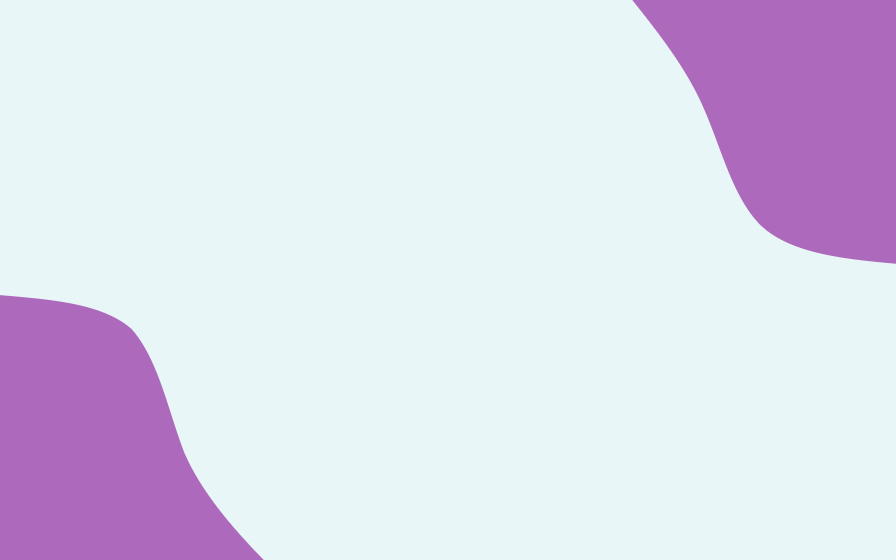
Give the GLSL for this background, as a WebGL 1 fragment shader.

```glsl
precision highp float;
// Pale aqua background with two wavy purple corners, lower left and upper right.

uniform vec2 u_resolution;

const vec3 PALE_AQUA = vec3(0.910, 0.966, 0.973);
const vec3 PURPLE = vec3(0.680, 0.416, 0.738);
const float ASPECT = 1.6;       // canvas spans ASPECT x 1 units
const int SOLVE_STEPS = 18;

// Knots (K) and handles (H) of the lower left edge, from left to right.
const vec2 LEFT_K0 = vec2(0.000, 0.473);
const vec2 LEFT_H0 = vec2(0.094, 0.465);
const vec2 LEFT_H1 = vec2(0.183, 0.458);
const vec2 LEFT_K1 = vec2(0.235, 0.4125);
const vec2 LEFT_H2 = vec2(0.283, 0.358);
const vec2 LEFT_H3 = vec2(0.300, 0.267);
const vec2 LEFT_K2 = vec2(0.329, 0.192);
const vec2 LEFT_H4 = vec2(0.358, 0.125);
const vec2 LEFT_H5 = vec2(0.410, 0.0625);
const vec2 LEFT_K3 = vec2(0.471, 0.000);

// Knots and handles of the upper right edge, from left to right.
const vec2 RIGHT_K0 = vec2(1.129, 1.000);
const vec2 RIGHT_H0 = vec2(1.179, 0.9375);
const vec2 RIGHT_H1 = vec2(1.227, 0.875);
const vec2 RIGHT_K1 = vec2(1.256, 0.808);
const vec2 RIGHT_H2 = vec2(1.2875, 0.7375);
const vec2 RIGHT_H3 = vec2(1.308, 0.648);
const vec2 RIGHT_K2 = vec2(1.358, 0.598);
const vec2 RIGHT_H4 = vec2(1.410, 0.548);
const vec2 RIGHT_H5 = vec2(1.504, 0.5375);
const vec2 RIGHT_K3 = vec2(1.600, 0.529);

// Position along the falling diagonal, on which every edge is monotonic.
float diagonal(vec2 p) {
  return p.x - p.y;
}

vec2 bezier(vec2 a, vec2 b, vec2 c, vec2 d, float t) {
  float s = 1.0 - t;
  return s * s * s * a + 3.0 * s * t * (s * b + t * c) + t * t * t * d;
}

vec2 bezierTangent(vec2 a, vec2 b, vec2 c, vec2 d, float t) {
  float s = 1.0 - t;
  return normalize(s * s * (b - a) + 2.0 * s * t * (c - b) + t * t * (d - c));
}

// Approximate signed distance to a cubic, positive on its upper right side.
float curveSide(vec2 p, vec2 a, vec2 b, vec2 c, vec2 d) {
  float low = 0.0;
  float high = 1.0;
  for (int i = 0; i < SOLVE_STEPS; i++) {
    float middle = 0.5 * (low + high);
    if (diagonal(bezier(a, b, c, d, middle)) < diagonal(p)) low = middle;
    else high = middle;
  }
  float t = 0.5 * (low + high);
  vec2 tangent = bezierTangent(a, b, c, d, t);
  return dot(p - bezier(a, b, c, d, t), vec2(-tangent.y, tangent.x));
}

float leftEdge(vec2 p) {
  float along = diagonal(p);
  if (along < diagonal(LEFT_K1)) return curveSide(p, LEFT_K0, LEFT_H0, LEFT_H1, LEFT_K1);
  if (along < diagonal(LEFT_K2)) return curveSide(p, LEFT_K1, LEFT_H2, LEFT_H3, LEFT_K2);
  return curveSide(p, LEFT_K2, LEFT_H4, LEFT_H5, LEFT_K3);
}

float rightEdge(vec2 p) {
  float along = diagonal(p);
  if (along < diagonal(RIGHT_K1)) return curveSide(p, RIGHT_K0, RIGHT_H0, RIGHT_H1, RIGHT_K1);
  if (along < diagonal(RIGHT_K2)) return curveSide(p, RIGHT_K1, RIGHT_H2, RIGHT_H3, RIGHT_K2);
  return curveSide(p, RIGHT_K2, RIGHT_H4, RIGHT_H5, RIGHT_K3);
}

void main() {
  vec2 p = gl_FragCoord.xy / u_resolution * vec2(ASPECT, 1.0);
  float pixel = 1.0 / u_resolution.y;

  // Inside is below the left edge or above the right edge.
  float inside = max(-leftEdge(p), rightEdge(p));
  float coverage = clamp(inside / pixel + 0.5, 0.0, 1.0);
  gl_FragColor = vec4(mix(PALE_AQUA, PURPLE, coverage), 1.0);
}
```
